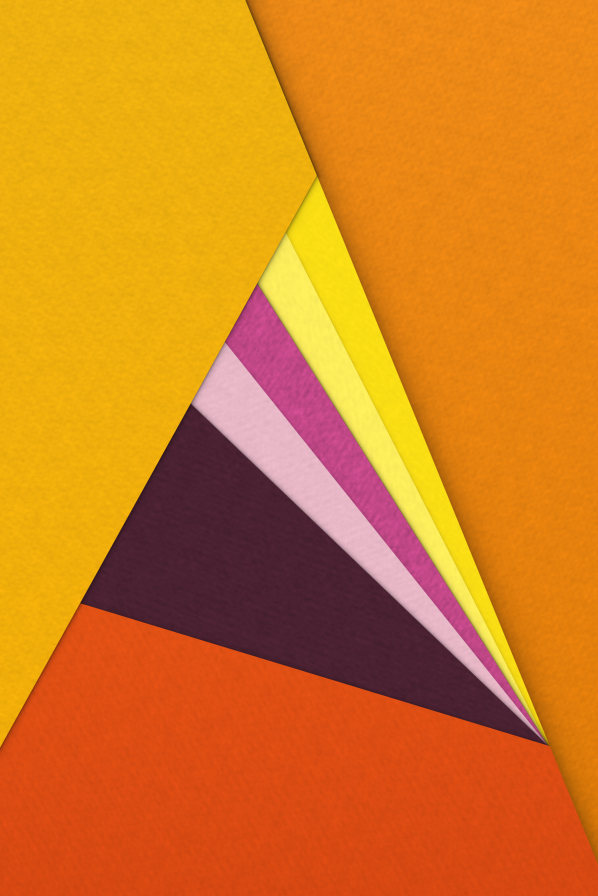
A Shadertoy shader for this background:

```glsl
// Overlapping sheets of coloured paper: a fan of wedges meets at one corner
// between a mustard sheet and an orange one. Each sheet is a half-plane that
// casts a narrow shadow on the sheets below; gradient noise gives the grain.

vec2 hashGradient(vec2 cell) {
    vec2 h = vec2(dot(cell, vec2(127.1, 311.7)), dot(cell, vec2(269.5, 183.3)));
    return 2.0 * fract(sin(h) * 43758.5) - 1.0;
}

float gradientNoise(vec2 p) {
    vec2 i = floor(p), f = fract(p);
    vec2 u = f * f * f * (f * (f * 6.0 - 15.0) + 10.0);
    vec2 e = vec2(0.0, 1.0);
    float low = mix(dot(hashGradient(i), f),
                    dot(hashGradient(i + e.yx), f - e.yx), u.x);
    float high = mix(dot(hashGradient(i + e.xy), f - e.xy),
                     dot(hashGradient(i + e.yy), f - e.yy), u.x);
    return mix(low, high, u.y);
}

// Signed distance to the line a-b, positive to the left of its direction
float leftOf(vec2 p, vec2 a, vec2 b) {
    vec2 dir = normalize(b - a), q = p - a;
    return dir.x * q.y - dir.y * q.x;
}

// Tinted paper with fine fibres and faint larger mottling
vec3 paper(vec3 tint, vec2 p, float seed, float roughness) {
    float a = 0.7 * seed;
    vec2 q = mat2(cos(a), sin(a), -sin(a), cos(a)) * p + 3.7 * seed;
    float grain = 0.6 * gradientNoise(q * vec2(130.0, 210.0))
                + 0.4 * gradientNoise(q * vec2(260.0, 310.0))
                + 0.35 * gradientNoise(q * 50.0);
    return tint * (1.0 + roughness * grain);
}

// Shade what lies below the sheet, then cover it where inside > 0
void laySheet(inout vec3 color, vec3 sheet, float inside, float shade, float spread) {
    float soft = 0.7 / iResolution.y;
    color *= 1.0 - shade * exp(-max(-inside, 0.0) / spread);
    color = mix(color, sheet, smoothstep(-soft, soft, inside));
}

void mainImage(out vec4 fragColor, in vec2 fragCoord) {
    // Height is one unit; x is fitted to a 2:3 canvas
    vec2 p = fragCoord / iResolution.xy * vec2(2.0 / 3.0, 1.0);

    vec2 apex = vec2(0.353, 0.8034);
    vec2 foot = vec2(0.0, 0.1654);
    vec2 corner = vec2(0.6107, 0.168);
    float rightEdge = leftOf(p, vec2(0.6667, 0.0352), vec2(0.2734, 1.0));
    float leftEdge = leftOf(p, foot, apex);

    // Fan sheets, stacked upwards from pale yellow to red
    const float stops[5] = float[5](0.098, 0.188, 0.290, 0.398, 0.747);
    const float shades[5] = float[5](0.12, 0.5, 0.12, 0.4, 0.25);
    const float rough[5] = float[5](0.05, 0.24, 0.07, 0.22, 0.09);
    vec3 tints[5] = vec3[5](
        vec3(0.99, 0.93, 0.36),
        vec3(0.76, 0.28, 0.53),
        vec3(0.91, 0.72, 0.78),
        vec3(0.29, 0.13, 0.19),
        mix(vec3(0.84, 0.28, 0.07), vec3(0.89, 0.32, 0.08), p.y * 3.0));

    vec3 fan = paper(vec3(0.98, 0.87, 0.08), p, 1.0, 0.05);
    for (int i = 0; i < 5; i++) {
        float ray = leftOf(p, corner, mix(apex, foot, stops[i]));
        vec3 sheet = paper(tints[i], p, float(i) + 2.0, rough[i]);
        laySheet(fan, sheet, ray, shades[i], 0.002);
    }

    // Orange at the bottom, the fan over it, mustard on top
    vec3 orange = mix(vec3(0.88, 0.48, 0.03), vec3(0.93, 0.54, 0.09), p.y);
    vec3 color = paper(orange, p, 8.0, 0.09);
    laySheet(color, fan, rightEdge, 0.28, 0.012);

    vec3 mustard = mix(vec3(0.95, 0.68, 0.03), vec3(0.93, 0.69, 0.06), p.y);
    mustard = paper(mustard, p, 9.0, 0.08);
    laySheet(color, mustard, min(leftEdge, rightEdge), 0.45, 0.0025);

    fragColor = vec4(clamp(color, 0.0, 1.0), 1.0);
}
```
